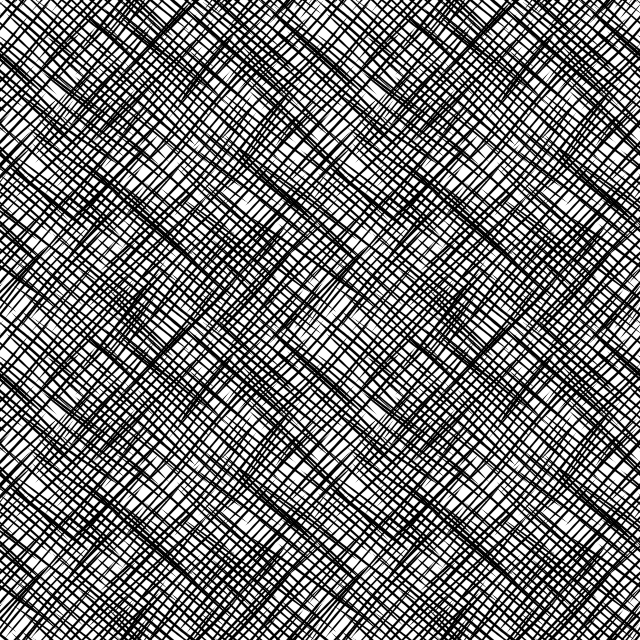
Give the GLSL for this pattern, as a WebGL 2 fragment shader.

```glsl
#version 300 es
precision highp float;
precision highp int;
// Seamless hand-drawn ink cross-hatching: two crossing families of slightly bent pen strokes.

uniform vec2 u_resolution;
out vec4 fragColor;

const vec3 INK = vec3(0.0);
const vec3 PAPER = vec3(1.0);
const float REPEATS = 2.0;        // tiles across the canvas
const float EDGE_SOFTNESS = 0.68; // half width of the edge ramp, in pixels

// Stroke lattices: (across.xy, along.xy), whole numbers so that they wrap
const ivec4 RISING_FINE = ivec4(33, -30, 2, 2);
const ivec4 FALLING_FINE = ivec4(29, 34, -2, 2);
const ivec4 RISING_BOLD = ivec4(9, -8, 2, 2);
const ivec4 FALLING_BOLD = ivec4(8, 9, -2, 2);

// Half widths in tile units, half lengths in lattice cells
const vec2 FINE_WIDTH = vec2(0.0026, 0.0040);
const vec2 BOLD_WIDTH = vec2(0.0034, 0.0058);
const vec2 FINE_LENGTH = vec2(0.52, 0.68);
const vec2 BOLD_LENGTH = vec2(0.35, 0.58);
const float BOLD_SHARE = 0.24;

const vec2 JITTER = vec2(0.17, 0.42); // stroke offset across and along
const float TILT = 0.085;             // largest slope against the family
const float BEND = 0.10;              // largest curvature
const int WARP_FREQ = 3;
const float WARP = 0.011;
const int ROUGH_FREQ = 36;
const float ROUGHNESS = 0.0010;

// Integer hash giving three values in 0..1
vec3 hash3(ivec3 key) {
    uvec3 v = uvec3(key) * 1664525u + 1013904223u;
    v.x += v.y * v.z; v.y += v.z * v.x; v.z += v.x * v.y;
    v ^= v >> 16u;
    v.x += v.y * v.z; v.y += v.z * v.x; v.z += v.x * v.y;
    return vec3(v >> 8u) / 16777216.0;
}

int wrap(int a, int n) {
    return ((a % n) + n) % n;
}

float cornerGradient(ivec2 corner, vec2 offset, int period, int seed) {
    ivec2 c = ivec2(wrap(corner.x, period), wrap(corner.y, period));
    float angle = 6.28318 * hash3(ivec3(c, seed)).x;
    return dot(vec2(cos(angle), sin(angle)), offset);
}

// Gradient noise over the unit tile with a whole number of cells
float tileNoise(vec2 p, int period, int seed) {
    vec2 q = p * float(period);
    ivec2 cell = ivec2(floor(q));
    vec2 f = fract(q);
    vec2 s = f * f * f * (f * (f * 6.0 - 15.0) + 10.0);
    float a = cornerGradient(cell, f, period, seed);
    float b = cornerGradient(cell + ivec2(1, 0), f - vec2(1, 0), period, seed);
    float c = cornerGradient(cell + ivec2(0, 1), f - vec2(0, 1), period, seed);
    float d = cornerGradient(cell + ivec2(1, 1), f - vec2(1, 1), period, seed);
    return mix(mix(a, b, s.x), mix(c, d, s.x), s.y);
}

// Signed distance to the nearest stroke of a slanted lattice that wraps on the tile
float strokes(vec2 p, ivec4 lattice, vec2 widths, vec2 lengths, float share, int seed) {
    vec2 across = vec2(lattice.xy);
    int cells = lattice.x * lattice.w - lattice.y * lattice.z;
    vec2 cellSize = vec2(1.0 / length(across), length(across) / float(cells));
    vec2 q = vec2(dot(across, p), dot(vec2(lattice.zw), p));
    ivec2 base = ivec2(floor(q));
    float nearest = 1.0;
    for (int j = -1; j <= 1; j++) {
        for (int i = -2; i <= 2; i++) {
            ivec2 id = base + ivec2(i, j);
            // Cells one tile apart share the same key
            ivec2 key = ivec2(wrap(lattice.w * id.x - lattice.y * id.y, cells),
                              wrap(lattice.x * id.y - lattice.z * id.x, cells));
            vec3 place = hash3(ivec3(key, seed));
            vec3 form = hash3(ivec3(key, seed + 1));
            if (place.z > share) continue;
            vec2 d = q - vec2(id) - 0.5 - JITTER * (place.xy * 2.0 - 1.0);
            float t = d.y / mix(lengths.x, lengths.y, form.z);
            d *= cellSize;
            // Most strokes stay parallel, a few cross their neighbours
            vec2 lean = form.xy * 2.0 - 1.0;
            d.x += d.y * (TILT * lean.x * abs(lean.x) + BEND * d.y * lean.y);
            float pressure = fract(place.z * 17.0 + form.x * 5.0);
            float halfWidth = mix(widths.x, widths.y, pressure) * (1.0 - pow(abs(t), 6.0));
            nearest = min(nearest, abs(d.x) - halfWidth);
        }
    }
    return nearest;
}

// Paper left open by one family of fine and bold strokes
float openPaper(vec2 p, ivec4 fine, ivec4 bold, int seed, float softness) {
    vec2 bent = p + WARP * vec2(tileNoise(p, WARP_FREQ, seed), tileNoise(p, WARP_FREQ, seed + 1));
    float d = min(strokes(bent, fine, FINE_WIDTH, FINE_LENGTH, 1.0, seed + 2),
                  strokes(bent, bold, BOLD_WIDTH, BOLD_LENGTH, BOLD_SHARE, seed + 4));
    d += ROUGHNESS * tileNoise(p, ROUGH_FREQ, seed + 6);
    return smoothstep(-softness, softness, d);
}

void main() {
    vec2 p = fract(gl_FragCoord.xy / u_resolution * REPEATS);
    float softness = EDGE_SOFTNESS * REPEATS / min(u_resolution.x, u_resolution.y);
    float open = openPaper(p, RISING_FINE, RISING_BOLD, 11, softness)
               * openPaper(p, FALLING_FINE, FALLING_BOLD, 41, softness);
    fragColor = vec4(mix(INK, PAPER, open), 1.0);
}
```
